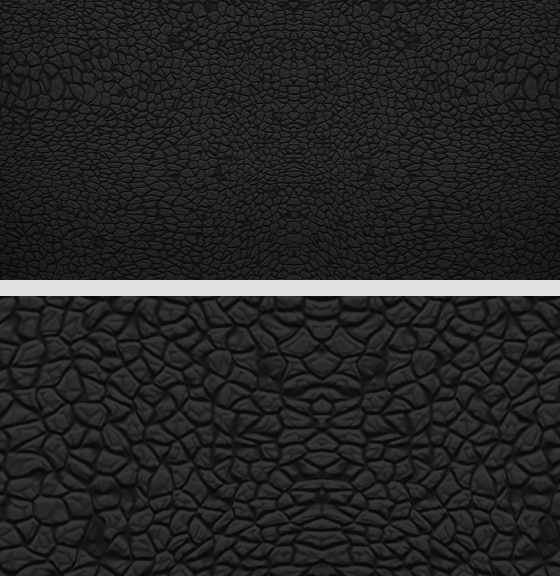
Top: the whole. Bottom: its middle third, enlarged.
Write a Shadertoy shader that draws this texture.

```glsl
#define ROWS 40.0          // pebbles per canvas height
#define STRETCH 1.4        // pebble width over height
#define MIRROR_AXIS 0.525  // fold line, share of the width
#define CREASE_WIDTH 0.36  // in pebble units
#define FINE_DEPTH 0.32    // strength of the small wrinkles
#define RELIEF 0.68        // strength of the light from above
#define SHADE_DARK vec3(0.036, 0.042, 0.041)
#define SHADE_LIGHT vec3(0.192, 0.203, 0.194)

float hash(vec2 p) {
    return fract(sin(dot(p, vec2(127.1, 311.7))) * 43758.5453);
}

vec2 hash2(vec2 p) {
    return vec2(hash(p), hash(p + 57.3));
}

float noise(vec2 p) {
    vec2 i = floor(p), f = fract(p);
    f = f * f * (3.0 - 2.0 * f);
    return mix(mix(hash(i), hash(i + vec2(1, 0)), f.x),
               mix(hash(i + vec2(0, 1)), hash(i + vec2(1, 1)), f.x), f.y);
}

// Gap between the two nearest cell centres: zero along the creases
float creaseGap(vec2 p) {
    vec2 cell = floor(p), f = fract(p);
    float nearest = 9.0, second = 9.0;
    for (int y = -1; y <= 1; y++)
    for (int x = -1; x <= 1; x++) {
        vec2 o = vec2(x, y);
        float d = length(o + 0.05 + 0.9 * hash2(cell + o) - f);
        second = min(second, max(nearest, d));
        nearest = min(nearest, d);
    }
    return second - nearest;
}

// Leather relief: rounded pebbles cut by finer wrinkles
float height(vec2 p) {
    vec2 bend = vec2(noise(p * 3.0 + 4.0), noise(p * 3.5 + 19.0)) - 0.5;
    vec2 q = (p + 0.13 * bend) * ROWS / vec2(STRETCH, 1.0);
    q += 0.45 * (vec2(noise(q * 1.3), noise(q * 1.3 + 31.0)) - 0.5);
    float width = CREASE_WIDTH * mix(0.7, 1.3, noise(p * 12.0));
    float pebble = smoothstep(0.0, width, creaseGap(q));
    float wrinkle = smoothstep(0.0, 0.4, creaseGap(q * 1.7 + 8.0));
    return pebble * mix(1.0, wrinkle, FINE_DEPTH);
}

// Tone from 0 (crease) to 1 (lit upper rim)
float leatherTone(vec2 p) {
    float h = height(p);
    float slope = h - height(p + vec2(0.0, 0.16 / ROWS));
    float grain = noise(p * ROWS * 5.0) - 0.5;
    return clamp(0.55 + 0.5 * (h - 0.57) + RELIEF * slope + 0.12 * grain, 0.0, 1.0);
}

void mainImage(out vec4 fragColor, in vec2 fragCoord) {
    float aspect = iResolution.x / iResolution.y;

    // Smooth the edges with four samples per pixel
    float tone = 0.0;
    for (int i = 0; i < 4; i++) {
        vec2 offset = vec2(i % 2, i / 2) * 0.5 - 0.25;
        vec2 p = (fragCoord + offset) / iResolution.y;
        p.x = abs(p.x - MIRROR_AXIS * aspect);
        tone += 0.25 * leatherTone(p);
    }

    // Soft fall-off towards the bottom and the sides
    vec2 uv = fragCoord / iResolution.xy;
    float light = mix(0.82, 1.05, smoothstep(0.0, 0.5, uv.y));
    light *= 1.0 - 0.25 * pow(abs(uv.x - 0.5) * 2.0, 4.0) * (1.0 - 0.6 * uv.y);

    fragColor = vec4(mix(SHADE_DARK, SHADE_LIGHT, tone) * light, 1.0);
}
```
